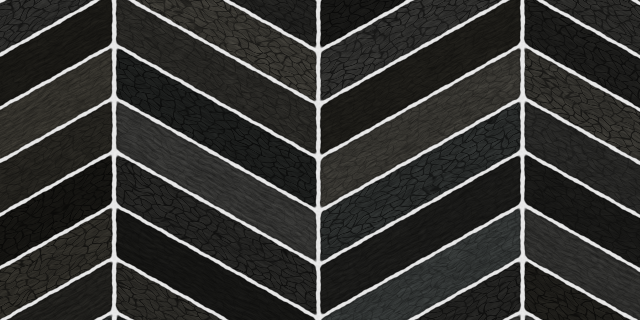
This pattern is drawn by a WebGL 2 fragment shader. Its source:

```glsl
#version 300 es
precision highp float;
// Chevron floor of charred black timber planks with pale, uneven grout.

uniform vec2 u_resolution;
out vec4 fragColor;

// Layout, in units of the canvas height
const float COLUMN_WIDTH = 0.638;
const float FIRST_SEAM   = 0.357;
const float ROWS         = 6.0;
const float TOP_OFFSET   = 0.138;
const float COLUMN_DROP  = 0.357;   // fall of a joint across one column
const float SEAM_HALF    = 0.0068;  // half width of vertical grout
const float JOINT_HALF   = 0.0056;  // half width of slanted grout
const float WOBBLE       = 0.0017;
const float CORNER       = 0.012;

// Wood texture: cells per unit along and across the grain
const vec2 CRACK_SCALE = vec2(27.0, 54.0);
const vec2 GRAIN_SCALE = vec2(16.0, 150.0);
const vec2 FIBRE_SCALE = vec2(45.0, 230.0);

const vec3 CHAR_DARK   = vec3(0.080, 0.080, 0.074);
const vec3 CHAR_LIGHT  = vec3(0.238, 0.238, 0.232);
const vec3 WARM_TINT   = vec3(1.04, 1.00, 0.91);
const vec3 COOL_TINT   = vec3(0.95, 1.02, 1.04);
const vec3 GROUT       = vec3(0.915);
const vec3 GROUT_SHADE = vec3(0.76);

float hash(vec2 p) {
    return fract(sin(dot(p, vec2(127.1, 311.7))) * 43758.55);
}

// Layered sines, roughly -1 to 1
float waves(float t, float seed) {
    float phase = seed * 40.0;
    return 0.50 * sin(t + phase) + 0.30 * sin(2.37 * t + 1.7 * phase)
         + 0.20 * sin(5.13 * t + 2.9 * phase);
}

// Cellular noise: distances to the nearest and second nearest points
vec2 cellular(vec2 p) {
    vec2 cell = floor(p), local = p - cell, nearest = vec2(8.0);
    for (int j = -1; j <= 1; j++)
    for (int i = -1; i <= 1; i++) {
        vec2 o = vec2(i, j), id = cell + o;
        float d = length(o + vec2(hash(id), hash(id + 37.3)) - local);
        nearest = vec2(min(nearest.x, d), min(nearest.y, max(nearest.x, d)));
    }
    return nearest;
}

float smoothMin(float a, float b, float k) {
    float h = max(k - abs(a - b), 0.0) / k;
    return min(a, b) - 0.25 * h * h * k;
}

// Charred wood; p runs along and across the plank
vec3 charredWood(vec2 p, vec2 id) {
    float seed = hash(id + 5.0), kind = hash(id + 11.0);
    float tone = fract(id.y * 0.618 + hash(vec2(id.x, 3.0)) + 0.2 * seed);
    vec2 q = p + vec2(seed * 17.0, kind * 13.0);
    q.y += 0.003 * waves(q.x * 24.0, seed);

    // Grain streaks, fine fibres and soft stains
    float grain = cellular(q * GRAIN_SCALE).x - 0.45;
    float fibre = cellular(q * FIBRE_SCALE).x - 0.45;
    float stain = waves(q.x * 11.0 + 2.0 * sin(q.y * 45.0), kind);
    float figure = sin(q.y * 330.0 + 4.0 * waves(q.x * 15.0, seed));
    float light = 1.0 + 0.32 * grain + 0.26 * fibre + 0.07 * stain;
    light += 0.07 * figure * (1.0 - smoothstep(0.1, 0.4, kind));

    // Blocky cracks, stronger on some planks and in patches
    vec2 bend = vec2(0.010 * sin(q.y * 95.0), 0.004 * sin(q.x * 70.0));
    vec2 f = cellular((q + bend) * CRACK_SCALE);
    float crack = 1.0 - smoothstep(0.02, 0.20, f.y - f.x);
    float amount = mix(0.15, 0.62, smoothstep(0.15, 0.75, kind));
    light *= 1.0 - crack * amount * (0.75 + 0.25 * stain);

    vec3 tint = mix(WARM_TINT, vec3(1.0), smoothstep(0.1, 0.5, seed));
    tint = mix(tint, COOL_TINT, smoothstep(0.82, 0.92, seed));
    return mix(CHAR_DARK, CHAR_LIGHT, tone) * tint * light;
}

void main() {
    float pixel = 1.0 / u_resolution.y;
    vec2 pos = gl_FragCoord.xy * pixel;
    pos.y = 1.0 - pos.y;

    // Column and row of the zigzag
    float column = (pos.x - FIRST_SEAM) / COLUMN_WIDTH;
    float zigzag = 1.0 - abs(mod(column, 2.0) - 1.0);
    float row = (pos.y - TOP_OFFSET - COLUMN_DROP * zigzag) * ROWS;
    vec2 id = floor(vec2(column, row));
    vec2 local = vec2(column, row) - id;

    // Axes along and across the plank
    float slant = mod(id.x, 2.0) < 0.5 ? 1.0 : -1.0;
    vec2 axis = normalize(vec2(COLUMN_WIDTH, COLUMN_DROP * slant));
    float along = dot(pos, axis);
    float across = row / ROWS * axis.x;

    // Distance into the plank from each ragged edge
    float seed = hash(id);
    vec2 size = vec2(COLUMN_WIDTH, axis.x / ROWS);
    vec2 nearEdge = local * size, farEdge = size - nearEdge;
    nearEdge += WOBBLE * vec2(waves(pos.y * 65.0, seed), waves(along * 65.0, seed + 0.3));
    farEdge += WOBBLE * vec2(waves(pos.y * 65.0, seed + 0.5), waves(along * 65.0, seed + 0.7));
    vec2 edge = min(nearEdge, farEdge) - vec2(SEAM_HALF, JOINT_HALF);
    float inside = smoothMin(edge.x, edge.y, CORNER);

    // Grout, shaded toward its edges, with a faint mottling
    vec3 grout = mix(GROUT_SHADE, GROUT, smoothstep(0.0, 0.0035, -inside));
    grout *= 0.97 + 0.05 * cellular(pos * 120.0).x;

    vec3 wood = charredWood(vec2(along, across), id);
    wood *= mix(0.8, 1.0, smoothstep(0.0, 0.008, inside));
    float soft = max(0.7 * pixel, 0.0015);
    fragColor = vec4(mix(grout, wood, smoothstep(-soft, soft, inside)), 1.0);
}
```
